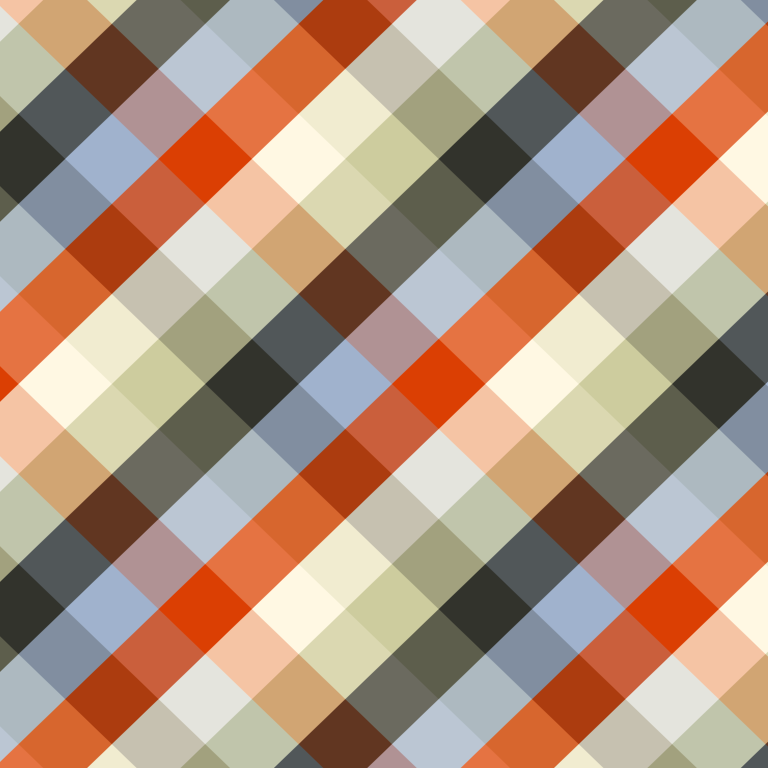
Reproduce this pattern procedurally as a three.js fragment shader.

```glsl
varying vec2 vUv;

// Five equal bands make one repeat
vec3 bandColor(float index) {
  float i = mod(index, 5.0);
  if (i < 0.5) return vec3(0.859, 0.247, 0.012); // orange
  if (i < 1.5) return vec3(1.0, 0.973, 0.89);    // cream
  if (i < 2.5) return vec3(0.804, 0.8, 0.62);    // pale olive
  if (i < 3.5) return vec3(0.196, 0.2, 0.173);   // charcoal
  return vec3(0.627, 0.698, 0.804);              // blue
}

// Flat stripes, smoothed across the nearest band edge
vec3 stripes(float position) {
  float edge = floor(position + 0.5);
  float blur = 0.5 * fwidth(position);
  float side = smoothstep(-blur, blur, position - edge);
  return mix(bandColor(edge - 1.0), bandColor(edge), side);
}

void main() {
  // Repeats across and down, measured from the left corner of an orange diamond
  vec2 p = (vUv - vec2(0.5104, 0.5)) * vec2(1.645, 1.706);

  // Rising stripes laid over falling stripes of the same sequence
  vec3 rising = stripes(5.0 * (p.x - p.y));
  vec3 falling = stripes(5.0 * (p.x + p.y));

  gl_FragColor = vec4(mix(falling, rising, 0.72), 1.0);
}
```
